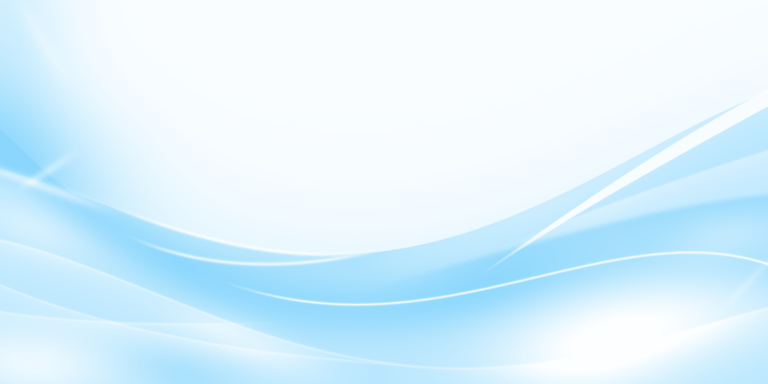
Write a WebGL 2 fragment shader that draws this background.

```glsl
#version 300 es
precision highp float;
// Translucent pale blue waves sweeping beneath a soft white sky.
uniform vec2 u_resolution;
out vec4 fragColor;

const vec3 WHITE = vec3(0.99, 0.996, 1.0);
const vec3 BLUE = vec3(0.54, 0.84, 0.99);

// Smooth curve through five heights at x = 0, 0.5, 1, 1.5, 2 (Newton form).
float curve(float x, vec4 h, float last) {
    float t = 2.0 * x;
    vec4 d1 = vec4(h.yzw, last) - h;
    vec3 d2 = d1.yzw - d1.xyz;
    vec2 d3 = d2.yz - d2.xy;
    float d4 = d3.y - d3.x;
    return h.x + t * (d1.x + (t - 1.0) / 2.0 * (d2.x
        + (t - 2.0) / 3.0 * (d3.x + (t - 3.0) / 4.0 * d4)));
}

// Soft rotated ellipse.
float blob(vec2 p, vec2 center, vec2 radius, float angle) {
    float c = cos(angle), s = sin(angle);
    vec2 q = mat2(c, -s, s, c) * (p - center) / radius;
    return exp(-dot(q, q));
}

float glow(float d, float width) {
    return exp(-d * d / (width * width));
}

// Crisp upper edge that fades out below; d is the height above the edge.
float sheet(float d, float depth, float px) {
    return smoothstep(px, -px, d) * exp(min(d, 0.0) / depth);
}

// Window in x with soft ends.
float span(float x, float a, float b, float soft) {
    return smoothstep(a, a + soft, x) * (1.0 - smoothstep(b - soft, b, x));
}

// Thin ray between two points, fading at both ends.
float ray(vec2 p, vec2 a, vec2 b, float width) {
    vec2 v = b - a;
    float h = clamp(dot(p - a, v) / dot(v, v), 0.0, 1.0);
    return glow(length(p - a - v * h), width) * sin(3.14159 * h);
}

void main() {
    vec2 p = gl_FragCoord.xy / u_resolution.y;
    p.x *= 2.0 * u_resolution.y / u_resolution.x;
    float x = p.x, y = p.y;
    float px = 1.0 / u_resolution.y;
    float hair = max(0.0035, 0.7 * px);

    // Signed heights above each wave
    float crest = y - curve(x, vec4(0.562, 0.391, 0.346, 0.513), 0.760);
    float fold = y - curve(x, vec4(0.635, 0.331, 0.349, 0.513), 0.760);
    float main_ = y - curve(x, vec4(0.661, 0.300, 0.209, 0.302), 0.312);
    float ribbon = y - curve(x, vec4(-0.760, -0.302, 0.102, 0.450), 0.745);
    float veil = y - curve(x, vec4(-0.341, -0.042, 0.219, 0.435), 0.609);
    float shade = y - curve(x, vec4(-0.068, 0.115, 0.258, 0.396), 0.492);
    float low = y - curve(x, vec4(0.375, 0.198, 0.055, 0.070), 0.198);
    float lower = y - curve(x, vec4(0.258, 0.115, 0.052, 0.031), 0.063);
    float flat_ = y - curve(x, vec4(0.188, 0.156, 0.172, 0.200), 0.230);

    // Sky: tone 0 is white, 1 is full blue
    float sky = 0.02 + 0.20 * exp(-max(crest, 0.0) / 0.15) * (1.0 - 0.3 * x);
    sky += 0.72 * blob(p, vec2(0.0, 0.58), vec2(0.30, 0.20), -0.5);
    sky += 0.34 * blob(p, vec2(0.0, 0.95), vec2(0.17, 0.32), 0.0);
    sky += 0.16 * sheet(main_, 0.12, 0.008) * span(x, -0.2, 0.4, 0.15);

    // Body of the waves
    float body = 0.58;
    body += 0.30 * glow(main_ + 0.01, 0.075) * (1.0 - 0.6 * smoothstep(1.2, 1.7, x));
    body -= 0.16 * glow(crest, 0.08) * smoothstep(0.9, 1.5, x);
    body -= 0.24 * sheet(veil, 0.09, 2.0 * px) * smoothstep(1.25, 1.6, x);
    body += 0.36 * sheet(shade, 0.10, 0.012) * smoothstep(0.9, 1.4, x);
    body += 0.12 * sheet(fold, 0.07, px) * span(x, 0.3, 1.1, 0.2);

    // Pale pools and deeper hollows along the bottom
    body -= 0.55 * blob(p, vec2(1.68, 0.16), vec2(0.32, 0.12), 0.12);
    body -= 0.32 * blob(p, vec2(1.50, 0.04), vec2(0.25, 0.12), 0.0);
    body -= 0.22 * blob(p, vec2(1.88, 0.38), vec2(0.14, 0.06), 0.2);
    body -= 0.42 * blob(p, vec2(0.08, 0.05), vec2(0.22, 0.09), -0.1);
    body -= 0.24 * blob(p, vec2(0.08, 0.41), vec2(0.17, 0.06), -0.4);
    body -= 0.22 * blob(p, vec2(0.62, 0.12), vec2(0.18, 0.05), -0.4);
    body += 0.20 * blob(p, vec2(0.47, 0.03), vec2(0.16, 0.06), -0.3);

    // Lower translucent sheets
    body -= 0.20 * sheet(low, 0.08, px) * span(x, -0.3, 1.0, 0.25);
    body -= 0.14 * sheet(lower, 0.05, px) * span(x, -0.3, 0.9, 0.25);
    body -= 0.13 * sheet(flat_, 0.06, px) * span(x, -0.3, 0.75, 0.3);
    body -= 0.18 * sheet(low, 0.05, px) * smoothstep(0.9, 1.5, x);

    float tone = mix(sky, body, smoothstep(px, -px, crest) * smoothstep(-0.12, 0.12, x));
    tone = mix(tone, body, smoothstep(0.0, -0.05, crest));
    tone = clamp(tone, 0.0, 1.0);

    // Bright lines and the broad tapering ribbon
    float light = 0.85 * glow(crest, hair * 1.5) * span(x, 0.25, 1.0, 0.22);
    light += 0.75 * glow(fold, hair * 1.4) * span(x, 0.3, 1.02, 0.2);
    light += 0.85 * glow(main_, hair) * span(x, 0.55, 2.3, 0.25);
    light += 0.35 * glow(low, hair) + 0.3 * glow(lower, hair) * span(x, -0.3, 1.1, 0.25);
    light += 0.3 * glow(flat_, hair) * span(x, -0.3, 0.75, 0.25);
    light += 0.5 * glow(crest + 0.01, 0.014) * span(x, -0.3, 0.35, 0.2);
    float halfWidth = 0.022 * smoothstep(1.1, 1.95, x);
    light += 0.9 * smoothstep(px, -px, abs(ribbon) - halfWidth) * smoothstep(1.22, 1.45, x);
    light += 0.4 * ray(p, vec2(0.04, 0.50), vec2(0.21, 0.61), 0.012);
    light += 0.3 * ray(p, vec2(0.03, 1.03), vec2(0.19, 0.76), 0.02);
    light += 0.25 * ray(p, vec2(1.87, 0.18), vec2(2.02, 0.34), 0.01);

    tone *= 1.0 - clamp(light, 0.0, 1.0);
    fragColor = vec4(mix(WHITE, BLUE, tone), 1.0);
}
```
